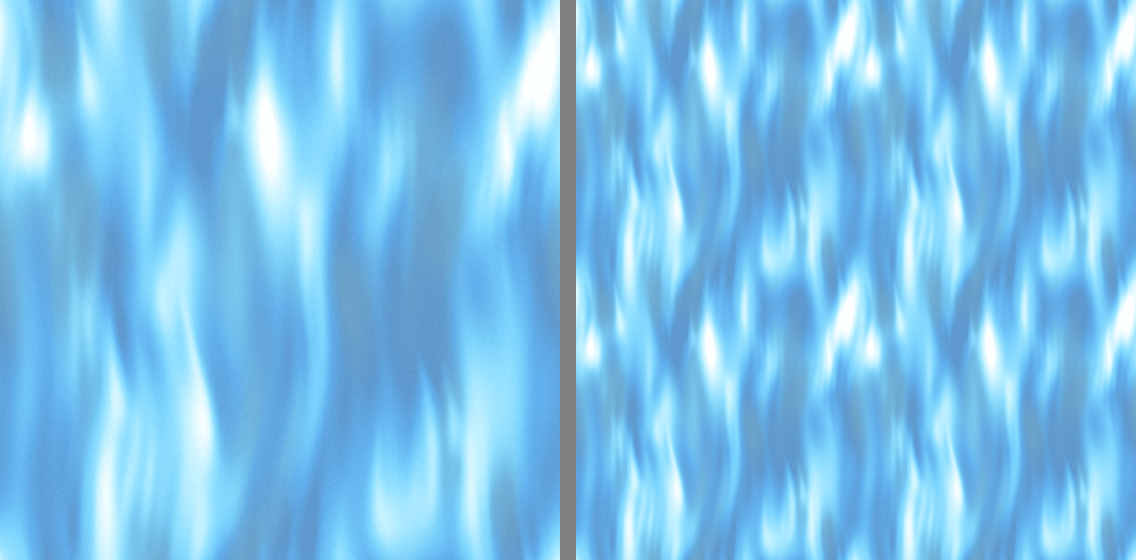
Left: one tile. Right: repeated 2 by 2.
This texture is drawn by a WebGL 2 fragment shader. Its source:

```glsl
#version 300 es
precision highp float;
// Soft vertical veils of icy blue light with a few bright tapered glints.
// Wrapping gradient noise, stretched upward and gently warped, gives a tone;
// the tone runs through a colour ramp and a second noise greys the shadows.

uniform vec2 u_resolution;
out vec4 fragColor;

const vec3 SHADOW = vec3(0.37, 0.60, 0.81);
const vec3 DEEP   = vec3(0.38, 0.69, 0.93);
const vec3 SKY    = vec3(0.47, 0.82, 0.99);
const vec3 PALE   = vec3(0.58, 0.88, 1.00);
const vec3 ICE    = vec3(0.78, 0.95, 1.00);
const vec3 WHITE  = vec3(0.99, 1.00, 1.00);
const vec3 GREY   = vec3(0.45, 0.66, 0.78);

const float CONTRAST = 3.4;     // spread of the veils along the ramp
const float BIAS = -0.12;       // overall lightness
const float SWAY = 0.035;       // sideways bending of the veils
const float LIFT = 0.12;        // uneven vertical shift of the veils
const float GREY_AMOUNT = 0.65;
const float GRAIN = 0.018;
const int GLINTS = 13;
const float GLINT_GAIN = 1.9;

uint scramble(uint v) {
    v = (v ^ (v >> 16)) * 0x7feb352du;
    v = (v ^ (v >> 15)) * 0x846ca68bu;
    return v ^ (v >> 16);
}

float hash(ivec2 cell, int seed) {
    uint h = scramble(uint(cell.x) + scramble(uint(cell.y) + scramble(uint(seed))));
    return float(h >> 8) / 16777216.0;
}

// Dot product of a random unit gradient at a wrapped lattice corner.
float corner(ivec2 cell, vec2 offset, ivec2 period, int seed) {
    ivec2 wrapped = ((cell % period) + period) % period;
    float angle = 6.28318 * hash(wrapped, seed);
    return dot(vec2(cos(angle), sin(angle)), offset);
}

// Gradient noise repeating once across the unit square.
float noise(vec2 uv, ivec2 period, int seed) {
    vec2 p = uv * vec2(period) + vec2(0.37, 0.61) * float(seed);
    ivec2 c = ivec2(floor(p));
    vec2 f = fract(p);
    vec2 s = f * f * f * (f * (f * 6.0 - 15.0) + 10.0);
    float low = mix(corner(c, f, period, seed),
                    corner(c + ivec2(1, 0), f - vec2(1, 0), period, seed), s.x);
    float high = mix(corner(c + ivec2(0, 1), f - vec2(0, 1), period, seed),
                     corner(c + ivec2(1, 1), f - vec2(1, 1), period, seed), s.x);
    return mix(low, high, s.y);
}

// Layers of upright veils, from broad to thin.
float veils(vec2 uv) {
    float n = 0.75 * noise(uv, ivec2(4, 2), 1);
    n += 1.00 * noise(uv, ivec2(9, 3), 2);
    n += 0.60 * noise(uv, ivec2(17, 4), 3);
    float thin = smoothstep(-0.25, 0.3, noise(uv, ivec2(5, 3), 4));
    n += 0.35 * thin * noise(uv, ivec2(43, 5), 5);
    return n;
}

// Scattered spindles of light: blunt below, drawn to a point above.
float glints(vec2 uv) {
    float light = 0.0;
    for (int i = 0; i < GLINTS; i++) {
        vec2 spot = vec2((float(i) + hash(ivec2(i, 0), 21)) / float(GLINTS),
                         hash(ivec2(i, 1), 22));
        vec2 d = fract(uv - spot + 0.5) - 0.5;
        float size = mix(0.7, 1.3, hash(ivec2(i, 2), 23));
        d.x += d.y * mix(-0.06, 0.14, hash(ivec2(i, 3), 24));
        d /= size;
        float width = mix(0.026, 0.008, smoothstep(-0.12, 0.13, d.y));
        float span = smoothstep(-0.16, -0.04, d.y) * (1.0 - smoothstep(-0.02, 0.22, d.y));
        float strength = mix(0.35, 1.0, hash(ivec2(i, 4), 25));
        light += strength * span * exp(-d.x * d.x / (width * width));
    }
    return light;
}

float between(float a, float b, float x) {
    return clamp((x - a) / (b - a), 0.0, 1.0);
}

vec3 ramp(float tone) {
    vec3 c = mix(SHADOW, DEEP, between(-1.7, -0.65, tone));
    c = mix(c, SKY, between(-0.65, 0.4, tone));
    c = mix(c, PALE, between(0.4, 1.1, tone));
    c = mix(c, ICE, between(1.1, 1.9, tone));
    return mix(c, WHITE, between(1.9, 2.9, tone));
}

void main() {
    vec2 uv = gl_FragCoord.xy / u_resolution;
    vec2 warp = vec2(SWAY * noise(uv, ivec2(3, 3), 11), LIFT * noise(uv, ivec2(7, 2), 12));
    vec2 bent = uv + warp;

    float tone = BIAS + CONTRAST * veils(bent) + GLINT_GAIN * glints(bent);
    vec3 colour = ramp(tone);

    // Greyed patches, strongest where the light is low.
    float haze = noise(bent, ivec2(6, 3), 13) + 0.5 * noise(bent, ivec2(15, 4), 14);
    float dim = 1.0 - smoothstep(-0.4, 1.3, tone);
    colour = mix(colour, GREY, GREY_AMOUNT * dim * smoothstep(-0.05, 0.45, haze));

    colour += GRAIN * noise(uv, ivec2(150, 150), 15);
    fragColor = vec4(clamp(colour, 0.0, 1.0), 1.0);
}
```
